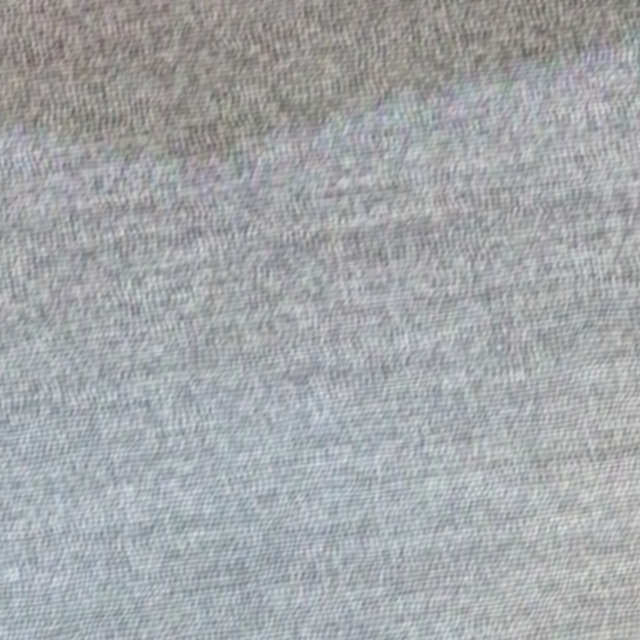
A Shadertoy shader for this texture:

```glsl
#define THREADS 100.0
#define ROWS 122.0
#define ROW_SLOPE 0.13
#define RIB_LEAN 0.16
#define STROKE_CONTRAST 0.25
#define RIB_CONTRAST 0.034
#define TWILL_CONTRAST 0.042
#define STREAK_CONTRAST 0.095
#define TINT_STRENGTH 0.034
#define FOLD_SOFTNESS 0.035

const float TAU = 6.2831853;

float hash(vec2 cell) {
    uvec2 n = uvec2(ivec2(cell) + 4096);
    uint h = n.x * 1597334677u ^ n.y * 3812015801u;
    h = (h ^ (h >> 15)) * 2246822519u;
    h ^= h >> 13;
    return float(h & 65535u) / 65535.0;
}

// Smooth value noise centred on zero
float noise(vec2 p) {
    vec2 cell = floor(p), f = fract(p);
    f = f * f * (3.0 - 2.0 * f);
    float low = mix(hash(cell), hash(cell + vec2(1, 0)), f.x);
    float high = mix(hash(cell + vec2(0, 1)), hash(cell + vec2(1, 1)), f.x);
    return mix(low, high, f.y) - 0.5;
}

float cloud(vec2 p) {
    return noise(p) + 0.5 * noise(p * 2.1 + 17.0) + 0.25 * noise(p * 4.3 + 41.0);
}

// Height of the shaded fold: a shallow valley rising to the right
float foldEdge(float x) {
    return 0.745 + max(0.19 * (0.29 - x), 0.28 * (x - 0.29));
}

// Broad light and shade across the cloth
vec3 clothColor(vec2 uv, vec2 weave, float shade) {
    vec3 lowerCool = vec3(0.655, 0.690, 0.715);
    vec3 lowerWarm = vec3(0.705, 0.710, 0.705);
    vec3 middleGrey = vec3(0.640, 0.645, 0.652);
    vec3 shadePink = vec3(0.590, 0.560, 0.550);
    vec3 shadeOlive = vec3(0.570, 0.563, 0.543);

    float warmth = smoothstep(0.55, 1.15, uv.x - 0.35 * uv.y + 0.15);
    vec3 lower = mix(lowerCool, lowerWarm, warmth);
    float rise = smoothstep(0.22, 0.68, uv.y + 0.12 * cloud(weave * vec2(3, 7)));
    vec3 lit = mix(lower, middleGrey, rise);
    float pink = smoothstep(0.80, 1.10, uv.y - 0.25 * uv.x + 0.1);
    return mix(lit, mix(shadeOlive, shadePink, pink), shade);
}

// Irregular short strokes, finer ones leaning the other way
float strokes(vec2 weave) {
    float coarse = noise(weave * vec2(THREADS * 1.2, 62.0));
    vec2 slanted = vec2(weave.x - 0.55 * weave.y, weave.y);
    float fine = noise(slanted * vec2(THREADS * 1.6, 118.0) + 73.0);
    return 0.45 * coarse + 0.65 * fine;
}

// Upright ribs that come and go in row-aligned bands
float ribs(vec2 weave) {
    float band = smoothstep(-0.2, 0.3, noise(weave * vec2(14, 44) + 91.0));
    float wander = 0.9 * noise(weave * vec2(22, 40) + 53.0);
    return (0.3 + band) * sin(TAU * (THREADS * weave.x + wander));
}

// Beaded rows crossed by slanting threads
float twill(vec2 weave) {
    float slantDrift = noise(weave * vec2(24, 34));
    float rowDrift = noise(weave * vec2(13, 30) + 29.0);
    float slant = THREADS * (weave.x - 0.55 * weave.y) + 1.2 * slantDrift;
    float row = ROWS * weave.y + 0.9 * rowDrift;
    return 0.75 * sin(TAU * slant) + 0.8 * sin(TAU * row);
}

void mainImage(out vec4 fragColor, in vec2 fragCoord) {
    vec2 uv = fragCoord / iResolution.xy;
    vec2 weave = vec2(uv.x + RIB_LEAN * uv.y, uv.y - ROW_SLOPE * uv.x);

    // Fold edge frayed by the weave
    float fray = 0.022 * cloud(weave * vec2(45, 16));
    float aboveFold = uv.y - foldEdge(uv.x) + fray;
    float shade = smoothstep(-FOLD_SOFTNESS, FOLD_SOFTNESS, aboveFold);
    vec3 color = clothColor(uv, weave, shade);

    // Cool light gathers just below the fold and in loose patches
    float rim = (1.0 - shade) * exp(min(aboveFold, 0.0) * 18.0);
    color += rim * vec3(0.006, 0.012, 0.040);
    color += 0.030 * cloud(weave * vec2(4, 11) + 61.0) * vec3(0.8, 1.0, 1.2);

    // Strokes and ribs lead above and to the left, twill below
    float patchiness = cloud(weave * vec2(6, 18) + 11.0);
    float loose = smoothstep(0.05, 0.70, uv.y - 0.15 * (uv.x - 0.5) + 0.5 * patchiness);
    float grain = STROKE_CONTRAST * mix(0.75, 1.0, loose) * strokes(weave);
    grain += RIB_CONTRAST * mix(0.5, 1.0, loose) * ribs(weave);
    grain += TWILL_CONTRAST * mix(1.0, 0.5, loose) * twill(weave);

    // Long thin rows of paler and darker yarn
    float streak = noise(weave * vec2(3, 105)) + 0.6 * noise(weave * vec2(9, 48) + 5.0);
    grain += STREAK_CONTRAST * mix(0.8, 0.5, shade) * streak;
    color += grain * vec3(1.0, 0.99, 0.97);

    // Faint coloured speckle, strongest beside the fold
    vec2 speckle = weave * vec2(62, 38);
    vec3 tint = vec3(noise(speckle), noise(speckle + 131.0), noise(speckle + 257.0));
    tint -= dot(tint, vec3(0.333));
    color += TINT_STRENGTH * (0.8 + 1.5 * rim) * tint;

    fragColor = vec4(clamp(color, 0.0, 1.0), 1.0);
}
```
